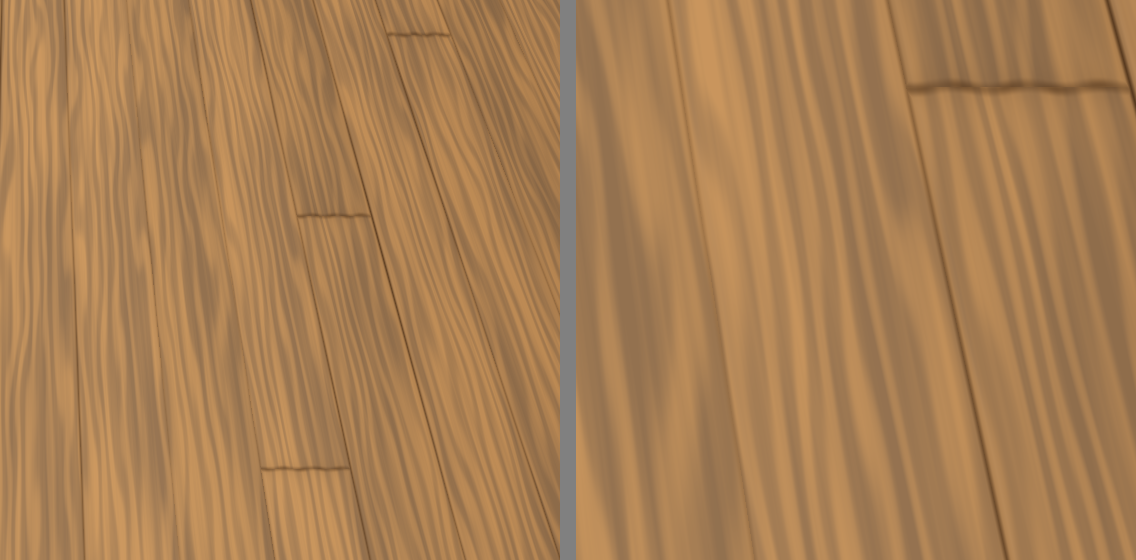
Left: the whole. Right: its middle third, enlarged.
Reproduce this texture procedurally as a Shadertoy shader.

```glsl
const vec2 VANISH = vec2(0.045, -1.888);   // measured from the top left
const float PLANK_WIDTH = 0.1111;
const float FIRST_SEAM = 0.0033;
const vec3 PALE_WOOD = vec3(0.79, 0.59, 0.37);
const vec3 DARK_GRAIN = vec3(0.59, 0.455, 0.32);
const vec3 GROOVE = vec3(0.36, 0.24, 0.13);

float hash(float n) {
    return fract(sin(n * 12.99 + 1.3) * 437.58);
}

// Layered sines, each layer bent by the other axis
float waves(vec2 p, float seed) {
    float sum = 0.0, amp = 0.5;
    for (int i = 0; i < 3; i++) {
        sum += amp * sin(p.x + seed + 1.4 * sin(p.y + seed * 1.7));
        p = mat2(1.55, 1.1, -1.1, 1.55) * p;
        seed += 2.3;
        amp *= 0.55;
    }
    return sum;
}

// Floor plane: x counts planks, y runs along them
vec2 toFloor(vec2 p) {
    float depth = -VANISH.y / (p.y - VANISH.y);
    float across = VANISH.x + (p.x - VANISH.x) * depth;
    return vec2((across - FIRST_SEAM) / PLANK_WIDTH, p.y * depth);
}

// Long flames, narrow rings and fine fibres; 0 is pale, 1 is dark
float grain(vec2 p, float seed) {
    float phase = seed * 40.0;
    float rings = mix(5.0, 8.5, hash(seed + 3.0));
    float warp = waves(vec2(p.x * 6.5, p.y * 12.0), phase);
    float ring = sin(6.2832 * rings * p.x + 4.4 * warp + phase);
    float patches = waves(vec2(p.x * 4.0 + 2.0, p.y * 9.0), phase + 5.0);
    float streaks = waves(vec2(p.x * 30.0, p.y * 8.0), phase + 9.0);
    float fibres = waves(vec2(p.x * 75.0, p.y * 12.0), phase + 2.0);
    float band = smoothstep(-0.9, 0.9, ring + 0.5 * patches);
    return clamp(0.22 + 0.52 * band + 0.24 * patches
                 + 0.17 * streaks + 0.08 * fibres, 0.0, 1.0);
}

float softLine(float dist, float halfWidth, float blur) {
    return 1.0 - smoothstep(halfWidth - blur, halfWidth + blur, abs(dist));
}

void mainImage(out vec4 fragColor, in vec2 fragCoord) {
    vec2 uv = fragCoord / iResolution.xy;
    vec2 p = vec2(uv.x, 1.0 - uv.y);
    float pixel = 1.0 / iResolution.y;
    vec2 ground = toFloor(p);
    float plank = floor(ground.x);
    float local = ground.x - plank;
    float nearness = (p.y - VANISH.y) / -VANISH.y;

    // Staggered end joints split some planks into two boards
    float board = plank, joint = 0.0;
    for (int i = 0; i < 3; i++) {
        float owner = float(3 + i * (i + 1) / 2);
        if (plank == owner) {
            float end = 0.58 - 0.26 * float(i);
            float wobble = 0.0012 * sin(local * 19.0 + owner);
            float dist = (ground.y - end) * nearness * nearness + wobble;
            board += 17.0 * step(end, ground.y);
            joint = 0.5 * softLine(dist, 0.0028, 0.0022 + pixel)
                  + 0.16 * exp(-abs(dist) * 110.0);
            joint *= 0.85 + 0.15 * sin(local * 31.0);
        }
    }

    // Wood tone of each board
    float seed = hash(board);
    vec3 color = mix(PALE_WOOD, DARK_GRAIN, grain(vec2(local, ground.y), seed));
    color *= 0.975 + 0.05 * hash(board + 7.0);

    // Grooves between planks, some tighter than others
    float seam = floor(ground.x + 0.5);
    float seamDist = (ground.x - seam) * PLANK_WIDTH * nearness;
    float strength = 0.55 + 0.25 * cos(1.2 * (seam - 5.0));
    strength *= 0.85 + 0.25 * sin(ground.y * 11.0 + seam * 2.0);
    float groove = strength * softLine(seamDist, 0.0012, 0.001 + pixel)
                 + 0.22 * strength * exp(-abs(seamDist) * 170.0);
    color = mix(color, GROOVE, clamp(max(groove, joint), 0.0, 1.0));
    color += 0.035 * strength * softLine(seamDist - 0.005, 0.0015, 0.0015 + pixel);

    // Light falls off toward the far right
    float falloff = smoothstep(0.3, 1.2, p.x + 0.25 * (1.0 - p.y));
    color *= mix(vec3(1.01), vec3(0.91, 0.89, 0.86), falloff);
    fragColor = vec4(color, 1.0);
}
```
